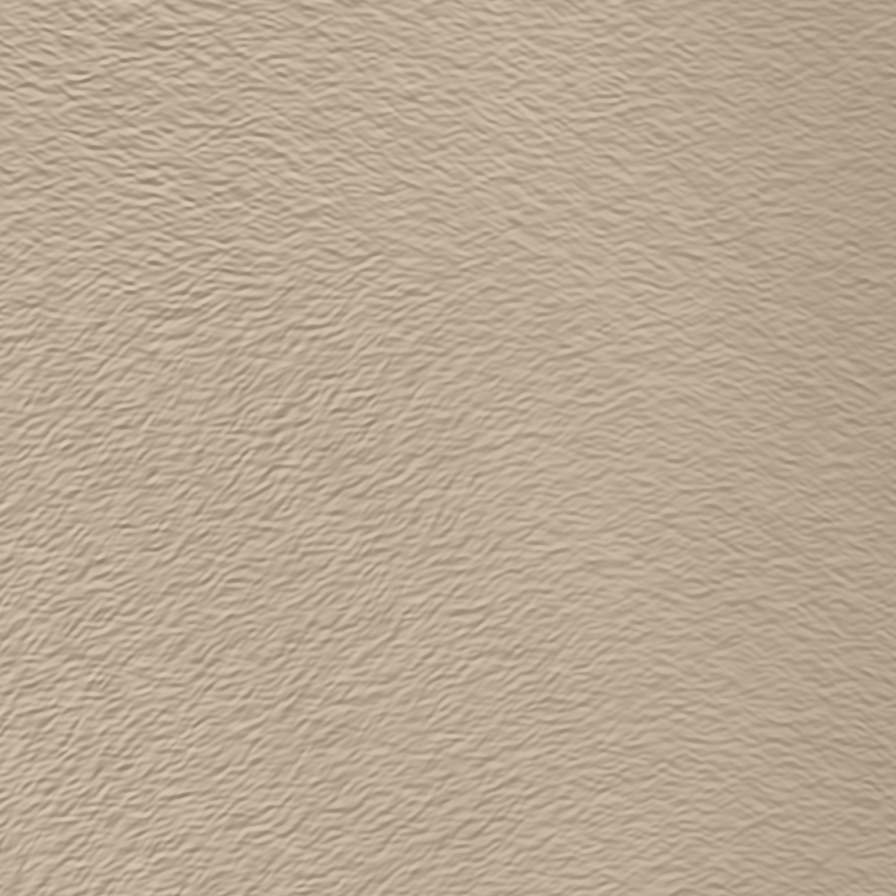
Reproduce this texture procedurally as a Shadertoy shader.

```glsl
// Soft beige suede with fine, wavy creases that turn across the surface.
#define CELLS 80.0
#define FIBRES 3
#define CREASE_LENGTH 0.0080
#define CREASE_WIDTH 0.0044
#define CREASE_FREQ 86.0
#define WANDER 1.05
#define CONTRAST 0.046
#define DARK_SKEW 0.06
#define BEIGE vec3(0.722, 0.661, 0.579)
#define TINT vec3(0.98, 1.0, 1.04)

const float TAU = 6.2831853;

vec3 hash3(vec3 p) {
    p = fract(p * vec3(0.1031, 0.1030, 0.0973));
    p += dot(p, p.yxz + 33.33);
    return fract((p.xxy + p.yxx) * p.zyx);
}

// Slow layered sines, roughly -1 to 1.
float drift(vec2 p) {
    return 0.5 * sin(9.0 * p.x + 5.0 * p.y + 1.3)
         + 0.3 * sin(17.0 * p.y - 11.0 * p.x + 2.0 * sin(6.0 * p.x))
         + 0.2 * sin(31.0 * p.x + 23.0 * p.y);
}

// Creases climb at lower left and level out towards the top and right.
float creaseAngle(vec2 p) {
    float climb = 1.0 - smoothstep(0.6, 0.84, p.y + 0.1 * p.x);
    climb *= 1.0 - smoothstep(0.4, 0.95, p.x);
    return 0.54 * climb - 0.11 + 0.1 * drift(p);
}

// Cellular noise: each cell scatters short oriented ripples.
float creases(vec2 p) {
    vec2 home = floor(p * CELLS);
    float baseAngle = creaseAngle(p);
    float sum = 0.0;
    for (int j = -2; j <= 2; j++)
    for (int i = -2; i <= 2; i++)
    for (int k = 0; k < FIBRES; k++) {
        vec2 cell = home + vec2(i, j);
        vec3 place = hash3(vec3(cell, float(k) + 1.0));
        vec3 form = hash3(vec3(cell + 71.0, float(k) + 9.0));
        vec2 offset = p - (cell + place.xy) / CELLS;
        float angle = baseAngle + WANDER * (place.z - 0.5);
        vec2 dir = vec2(cos(angle), sin(angle));
        float along = dot(offset, dir);
        float across = dot(offset, vec2(-dir.y, dir.x));
        vec2 reach = vec2(along / CREASE_LENGTH, across / CREASE_WIDTH);
        float ripple = cos(TAU * (across * CREASE_FREQ * mix(0.6, 1.35, form.x) + form.y));
        sum += mix(0.75, 1.2, form.z) * ripple * exp(-0.5 * dot(reach, reach));
    }
    return sum;
}

void mainImage(out vec4 fragColor, in vec2 fragCoord) {
    vec2 p = fragCoord / iResolution.y;
    float side = fragCoord.x / iResolution.x;

    // Relief: pale ridges, slightly narrower dark creases.
    float relief = creases(p);
    relief /= sqrt(1.0 + 0.09 * relief * relief);
    relief -= DARK_SKEW * (relief * relief - 0.8);
    float strength = mix(1.22, 0.68, smoothstep(0.05, 1.0, side));
    strength *= 1.0 + 0.1 * drift(p * 1.4 + 3.0);

    // Broad light falls off towards the right edge.
    float light = 0.008 - 0.042 * smoothstep(0.6, 1.05, side);
    light += 0.008 * drift(p * 0.7);

    fragColor = vec4(BEIGE + TINT * (light + CONTRAST * strength * relief), 1.0);
}
```
